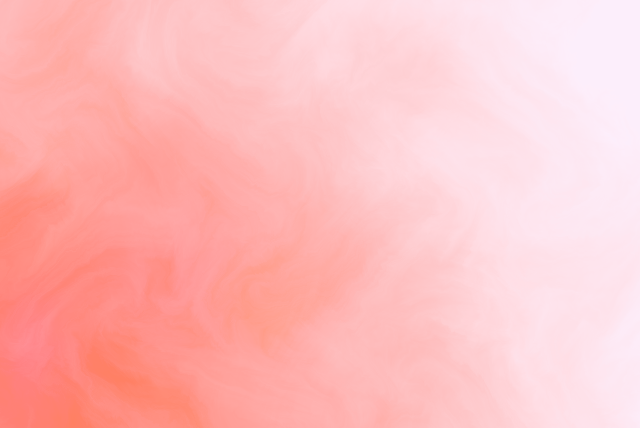
Give the GLSL for this background, as a Shadertoy shader.

```glsl
// Soft coral smoke fading diagonally into a pale lavender haze.

const vec3 HAZE  = vec3(0.99, 0.935, 0.985);
const vec3 BLUSH = vec3(1.00, 0.86, 0.885);
const vec3 ROSE  = vec3(0.995, 0.765, 0.77);
const vec3 PEACH = vec3(1.00, 0.68, 0.67);
const vec3 CORAL = vec3(1.00, 0.60, 0.565);
const vec3 EMBER = vec3(1.00, 0.50, 0.44);

const float SMOKE_SCALE = 5.5;
const float SMOKE_DEPTH = 0.20;
const float OCTAVE_FADE = 0.68;
const float WARP_AMOUNT = 0.045;
const float DENSITY     = 0.96;
const float TOP_DENSITY = 0.52;   // density at the top relative to the bottom
const float REACH_LOW   = 1.2;    // where the smoke ends along the bottom
const float REACH_HIGH  = 1.0;    // and along the top
const float WARM_SHIFT  = 0.06;   // orange tint in the thick wisps
const vec2  PINK_CENTER = vec2(0.05, 0.17);
const vec2  PINK_INNER  = vec2(0.26, 0.36);

// Local puffs: center x, center y, radius, density change
const int PUFF_COUNT = 11;
const vec4 PUFFS[PUFF_COUNT] = vec4[](
    vec4(0.04, 0.53, 0.060,  0.08),
    vec4(0.17, 0.60, 0.100,  0.07),
    vec4(0.12, 0.92, 0.100,  0.06),
    vec4(0.05, 0.63, 0.110, -0.15),
    vec4(0.23, 0.88, 0.100, -0.06),
    vec4(0.33, 0.77, 0.160,  0.07),
    vec4(0.51, 0.43, 0.120,  0.04),
    vec4(0.67, 0.81, 0.120,  0.06),
    vec4(0.49, 0.22, 0.110, -0.05),
    vec4(0.46, 0.32, 0.060,  0.04),
    vec4(0.07, 0.04, 0.120,  0.06)
);

// Layered sines, bent and turned at every octave
float smoke(vec2 p) {
    const mat2 TURN = mat2(0.8, 0.6, -0.6, 0.8);
    float sum = 0.0;
    float amplitude = 0.5;
    for (int i = 0; i < 8; i++) {
        p += 0.6 * sin(1.3 * p.yx + vec2(1.7, 4.1) + float(i));
        sum += amplitude * sin(p.x + 0.8 * sin(p.y)) * cos(p.y);
        p = TURN * p * 1.75 + 2.3;
        amplitude *= OCTAVE_FADE;
    }
    return sum;
}

float glow(vec2 offset, float radius) {
    return exp(-dot(offset, offset) / (radius * radius));
}

// Color ramp from thin haze to dense ember
vec3 smokeColor(float density) {
    float k = clamp(density, 0.0, 1.0) * 5.0;
    vec3 color = mix(HAZE, BLUSH, clamp(k, 0.0, 1.0));
    color = mix(color, ROSE,  clamp(k - 1.0, 0.0, 1.0));
    color = mix(color, PEACH, clamp(k - 2.0, 0.0, 1.0));
    color = mix(color, CORAL, clamp(k - 3.0, 0.0, 1.0));
    return mix(color, EMBER, clamp(k - 4.0, 0.0, 1.0));
}

void mainImage(out vec4 fragColor, in vec2 fragCoord) {
    vec2 uv = fragCoord / iResolution.xy;
    vec2 aspect = vec2(iResolution.x / iResolution.y, 1.0);
    vec2 p = uv * aspect * SMOKE_SCALE;

    // Bend the layout and the wisps with broad swirls
    vec2 swirl = vec2(smoke(p), smoke(p + 7.3));
    vec2 bent = uv + WARP_AMOUNT * swirl;
    float wisps = smoke(p * 1.3 + 0.25 * swirl + 3.1);

    // Broad falloff to the right and toward the top
    float reach = mix(REACH_LOW, REACH_HIGH, uv.y);
    float density = DENSITY * (1.0 - smoothstep(0.0, reach, bent.x));
    density *= mix(1.0, TOP_DENSITY, smoothstep(0.3, 1.0, bent.y));

    // Placed puffs and fine wisps
    for (int i = 0; i < PUFF_COUNT; i++) {
        vec4 puff = PUFFS[i];
        density += puff.w * glow((bent - puff.xy) * aspect, puff.z);
    }
    density += SMOKE_DEPTH * wisps * (0.15 + 0.5 * sqrt(max(density, 0.0)));

    // Pink hearts and orange wisps within the dense smoke
    vec3 color = smokeColor(density);
    float pink = glow((bent - PINK_CENTER) * aspect, 0.13)
               + 0.5 * glow((bent - PINK_INNER) * aspect, 0.16);
    color.b += 0.07 * pink;
    color.b -= WARM_SHIFT * max(wisps, 0.0) * smoothstep(0.4, 0.9, density);

    fragColor = vec4(clamp(color, 0.0, 1.0), 1.0);
}
```
